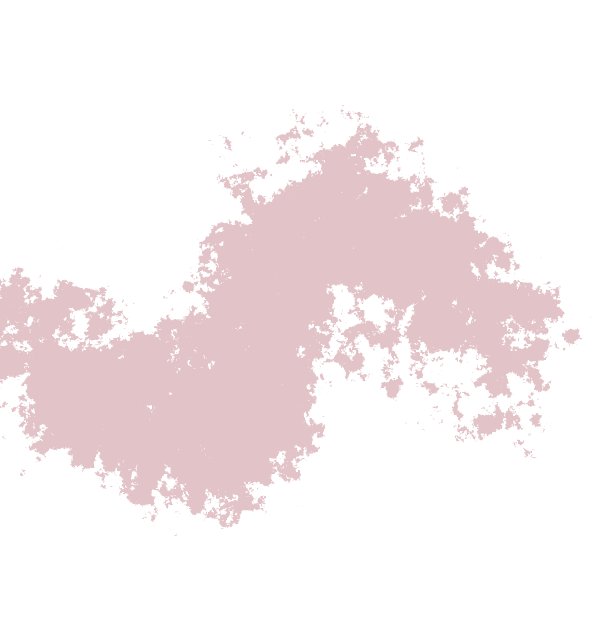
Reproduce this background procedurally as a Shadertoy shader.

```glsl
// Dusty pink dry-brush smear winding across a white ground.

const vec3 PAPER = vec3(1.0);
const vec3 PINK = vec3(0.886, 0.765, 0.784);

// Pseudo-random unit gradient for a lattice cell
vec2 cellGradient(vec2 cell) {
    vec3 q = fract(vec3(cell.xyx) * vec3(0.1031, 0.1030, 0.0973));
    q += dot(q, q.yzx + 33.33);
    float angle = 6.28319 * fract((q.x + q.y) * q.z);
    return vec2(cos(angle), sin(angle));
}

float gradientNoise(vec2 p) {
    vec2 i = floor(p), f = p - i;
    vec2 u = f * f * f * (f * (f * 6.0 - 15.0) + 10.0);
    vec2 e = vec2(1.0, 0.0);
    float bottom = mix(dot(cellGradient(i), f),
                       dot(cellGradient(i + e), f - e), u.x);
    float top = mix(dot(cellGradient(i + e.yx), f - e.yx),
                    dot(cellGradient(i + 1.0), f - 1.0), u.x);
    return mix(bottom, top, u.y);
}

// Layered noise with strong fine octaves, for a chalky grain
float grain(vec2 p, float gain) {
    float sum = 0.0, amplitude = 1.0;
    for (int octave = 0; octave < 5; octave++) {
        sum += amplitude * gradientNoise(p);
        p = mat2(1.6, 1.2, -1.2, 1.6) * p + 17.3;
        amplitude *= gain;
    }
    return sum;
}

// Distance to a tapered stroke; each end holds position and radius
float taperedStroke(vec2 p, vec3 a, vec3 b) {
    vec2 axis = b.xy - a.xy;
    float t = clamp(dot(p - a.xy, axis) / dot(axis, axis), 0.0, 1.0);
    return length(p - a.xy - axis * t) - mix(a.z, b.z, t);
}

// Pigment load: rises inward from the stroke edge up to a limit
float pigment(float dist, float limit) {
    return min(0.1 - 15.0 * dist, limit);
}

// Pigment load of the whole smear
float smearLoad(vec2 p) {
    // Main path: x, y, radius
    const vec3 path[9] = vec3[9](
        vec3(0.124, 0.385, 0.092), vec3(0.260, 0.360, 0.115),
        vec3(0.326, 0.323, 0.118), vec3(0.390, 0.336, 0.085),
        vec3(0.400, 0.499, 0.100), vec3(0.456, 0.603, 0.098),
        vec3(0.547, 0.659, 0.105), vec3(0.664, 0.590, 0.090),
        vec3(0.710, 0.544, 0.080));
    float dist = 1e3;
    for (int i = 0; i < 8; i++)
        dist = min(dist, taperedStroke(p, path[i], path[i + 1]));
    float load = pigment(dist, 0.75);

    // Thin, broken ends
    float leftEnd = taperedStroke(p, vec3(-0.03, 0.486, 0.058), vec3(0.10, 0.492, 0.058));
    float rightEnd = taperedStroke(p, path[8], vec3(0.80, 0.497, 0.068));
    load = max(load, pigment(min(leftEnd, rightEnd), 0.22));

    // Loose dust under the bend, below the right end and above the crest
    float bend = taperedStroke(p, vec3(0.50, 0.455, 0.035), vec3(0.58, 0.50, 0.035));
    float below = taperedStroke(p, vec3(0.65, 0.44, 0.05), vec3(0.79, 0.39, 0.045));
    float crest = taperedStroke(p, vec3(0.40, 0.735, 0.02), vec3(0.53, 0.775, 0.02));
    load = max(load, pigment(bend, -0.02));
    load = max(load, pigment(below, -0.12));
    return max(load, pigment(crest, -0.30));
}

void mainImage(out vec4 fragColor, in vec2 fragCoord) {
    vec2 p = fragCoord / iResolution.y;

    // Grain breaks the pigment into flecks and holes
    float level = smearLoad(p) + grain(p * 20.0, 0.7);
    float coverage = clamp(level / max(fwidth(level), 1e-4) + 0.5, 0.0, 1.0);

    fragColor = vec4(mix(PAPER, PINK, coverage), 1.0);
}
```
